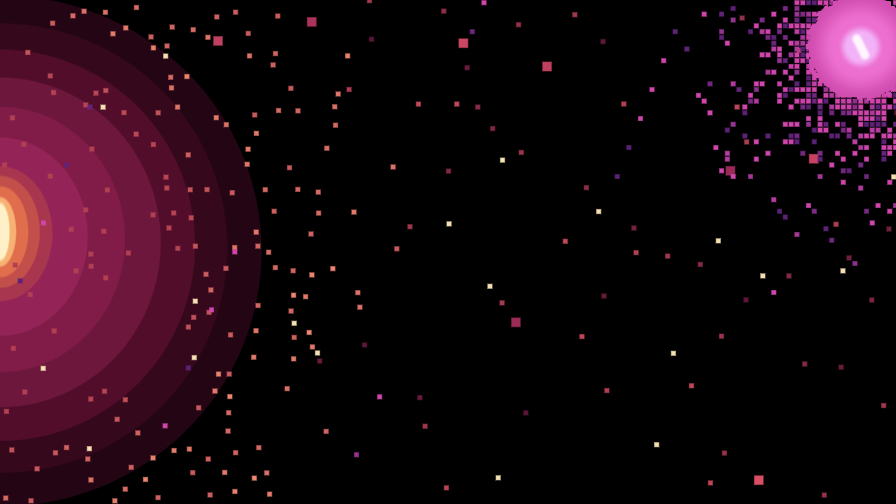
Give the GLSL for this background, as a Shadertoy shader.

```glsl
#define DISC_CENTER vec2(0.0, 0.502)
#define CORE_RISE 0.038
#define GLOW_CENTER vec2(1.708, 0.907)
#define GLOW_RADIUS 0.106
#define GLOW_FALLOFF 0.075
#define SPARK_SIZE 0.0095
#define BIG_STAR_SIZE 0.0185
#define RING_COUNT 11

const float ringReach[RING_COUNT] = float[](
    0.519, 0.451, 0.387, 0.319, 0.248, 0.174, 0.104, 0.079, 0.056, 0.032, 0.019);

const vec3 ringColor[RING_COUNT] = vec3[](
    vec3(0.14, 0.02, 0.08), vec3(0.21, 0.03, 0.11), vec3(0.32, 0.05, 0.17),
    vec3(0.43, 0.09, 0.24), vec3(0.50, 0.11, 0.28), vec3(0.58, 0.14, 0.34),
    vec3(0.66, 0.21, 0.31), vec3(0.76, 0.31, 0.29), vec3(0.88, 0.43, 0.30),
    vec3(0.97, 0.70, 0.45), vec3(1.00, 0.94, 0.78));

float hash(vec2 p) {
    return fract(sin(dot(p, vec2(127.1, 311.7))) * 43758.5);
}

// Coverage of a shape from its signed distance
float cover(float d) {
    return clamp(0.5 - d * iResolution.y / 1.4, 0.0, 1.0);
}

// One jittered square per cell: x = coverage, y = rank, zw = its centre
vec4 scatter(vec2 p, float cell, float size, float seed) {
    vec2 id = floor(p / cell);
    vec2 jitter = vec2(hash(id + seed), hash(id + seed + 37.3)) - 0.5;
    float room = max(cell - size * 1.2, 0.0);
    vec2 center = (id + 0.5) * cell + jitter * room;
    vec2 d = abs(p - center) - 0.5 * size;
    return vec4(cover(max(d.x, d.y)), hash(id + seed + 71.9), center);
}

// Nested discs, stretched upright towards the hot core
vec3 nebula(vec2 p) {
    vec3 color = vec3(0.0);
    for (int i = 0; i < RING_COUNT; i++) {
        float t = float(i) / float(RING_COUNT - 1);
        float reach = ringReach[i];
        vec2 radii = vec2(reach, 0.9 * reach + 0.04);
        vec2 q = p - DISC_CENTER - vec2(0.0, CORE_RISE * min(t * 1.5, 1.0));
        color = mix(color, ringColor[i], cover((length(q / radii) - 1.0) * reach));
    }
    return color;
}

// Warm sparks, thickest along the rim of the discs
vec3 addSparks(vec3 color, vec2 p) {
    vec4 s = scatter(p, 0.04, SPARK_SIZE, 3.0);
    float r = length(s.zw - DISC_CENTER);
    float rim = (r - 0.55) / 0.11;
    float density = 0.24 * (1.0 - smoothstep(0.6, 0.87, r)) + 0.36 * exp(-rim * rim);
    float warmth = smoothstep(0.3, 0.52, r) * (0.35 + 0.65 * hash(s.zw));
    vec3 tint = mix(vec3(0.70, 0.25, 0.32), vec3(0.93, 0.53, 0.44), warmth);
    return mix(color, tint, s.x * step(s.y, density));
}

// Sparse field: dim embers, cream stars and large red stars
vec3 addStars(vec3 color, vec2 p) {
    vec4 s = scatter(p, 0.085, SPARK_SIZE, 11.0);
    float density = 0.32 * smoothstep(0.6, 0.85, length(s.zw - DISC_CENTER));
    vec3 ember = mix(vec3(0.36, 0.08, 0.22), vec3(0.78, 0.29, 0.35), hash(s.zw));
    color = mix(color, ember, s.x * step(s.y, density));

    s = scatter(p, 0.16, SPARK_SIZE, 23.0);
    color = mix(color, vec3(0.96, 0.88, 0.70), s.x * step(s.y, 0.2));

    s = scatter(p, 0.2, BIG_STAR_SIZE, 47.0);
    vec3 red = mix(vec3(0.52, 0.11, 0.32), vec3(0.90, 0.34, 0.41), hash(s.zw));
    float inField = step(0.33, s.z) * step(s.z, 1.62);
    return mix(color, red, s.x * step(s.y, 0.26) * inField);
}

// Bright corner glow dissolving into dithered specks
vec3 addGlow(vec3 color, vec2 p) {
    vec4 s = scatter(p, 0.0115, SPARK_SIZE, 59.0);
    vec2 q = s.zw - GLOW_CENTER;
    float r = length(q * vec2(1.0, 0.85));
    float density = 0.85 * exp(-max(r - GLOW_RADIUS, 0.0) / GLOW_FALLOFF);
    density *= 1.0 - smoothstep(0.25, 0.5, r);
    vec3 speck = mix(vec3(0.36, 0.13, 0.46), vec3(0.82, 0.27, 0.68),
                     smoothstep(0.1, 0.6, hash(s.zw)));
    color = mix(color, speck, s.x * step(s.y, density));

    // Solid body, from magenta rim to pale heart
    q = p - GLOW_CENTER;
    r = length(q);
    vec3 body = mix(vec3(0.93, 0.44, 0.82), vec3(0.82, 0.30, 0.69),
                    smoothstep(0.05, GLOW_RADIUS, r));
    body = mix(vec3(0.95, 0.70, 0.97), body, smoothstep(0.026, 0.046, r));
    float ragged = 0.012 * (hash(floor(p / SPARK_SIZE)) - 0.5);
    color = mix(color, body, cover(r - GLOW_RADIUS + ragged));

    // Slanted white streak in the heart
    vec2 axis = vec2(-0.008, 0.016);
    float along = clamp(dot(q, axis) / dot(axis, axis), -1.0, 1.0);
    float streak = 1.0 - smoothstep(0.004, 0.013, length(q - axis * along));
    return mix(color, vec3(1.0, 0.96, 1.0), streak);
}

void mainImage(out vec4 fragColor, in vec2 fragCoord) {
    vec2 p = fragCoord / iResolution.y;
    vec3 color = nebula(p);
    color = addSparks(color, p);
    color = addStars(color, p);
    color = addGlow(color, p);
    fragColor = vec4(color, 1.0);
}
```
